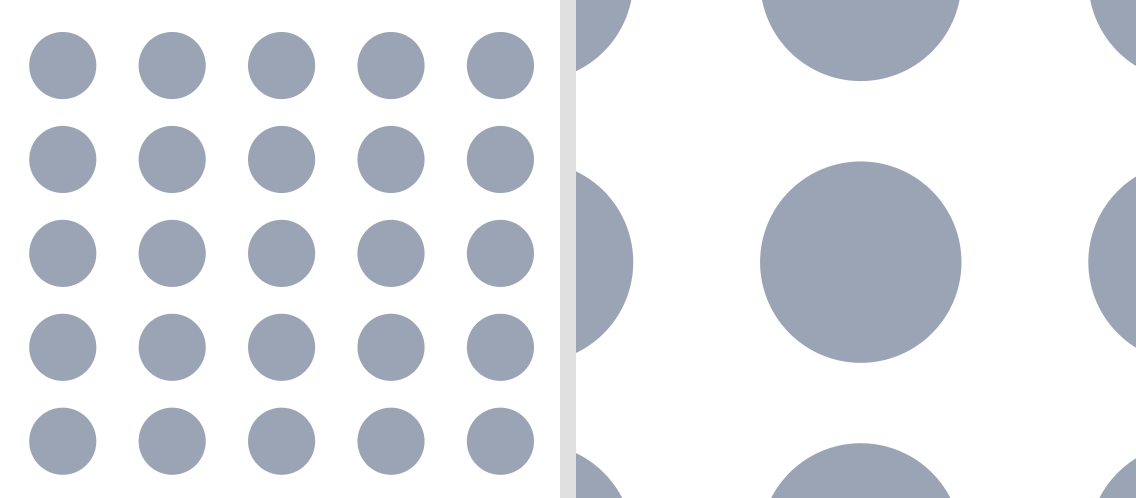
Left, the full canvas; right, a detail of the centre.
Reproduce this pattern procedurally as a Shadertoy shader.

```glsl
// A five by five grid of flat grey-blue discs on white.
// Each point is measured from its nearest grid node, clamped to the
// grid's extent, and a circle distance function fills the disc.

#define GRID_COUNT vec2(5.0, 5.0)
#define GRID_PITCH vec2(0.2197, 0.1886)    // in canvas heights
#define GRID_CENTRE vec2(0.0032, -0.0088)  // offset from canvas centre
#define DISC_RADIUS 0.0674
#define DISC_COLOUR vec3(0.608, 0.643, 0.710)
#define PAPER_COLOUR vec3(1.0)

// Offset from the nearest node of the finite, centred grid
vec2 offsetFromNode(vec2 p) {
    vec2 lastNode = 0.5 * (GRID_COUNT - 1.0);
    vec2 node = floor(p / GRID_PITCH + lastNode + 0.5) - lastNode;
    return p - GRID_PITCH * clamp(node, -lastNode, lastNode);
}

float circleDistance(vec2 p, float radius) {
    return length(p) - radius;
}

void mainImage(out vec4 fragColor, in vec2 fragCoord) {
    // Centred coordinates, one unit per canvas height
    vec2 p = (fragCoord - 0.5 * iResolution.xy) / iResolution.y;
    float dist = circleDistance(offsetFromNode(p - GRID_CENTRE), DISC_RADIUS);

    // Edge coverage over one pixel
    float coverage = clamp(0.5 - dist * iResolution.y, 0.0, 1.0);
    fragColor = vec4(mix(PAPER_COLOUR, DISC_COLOUR, coverage), 1.0);
}
```
